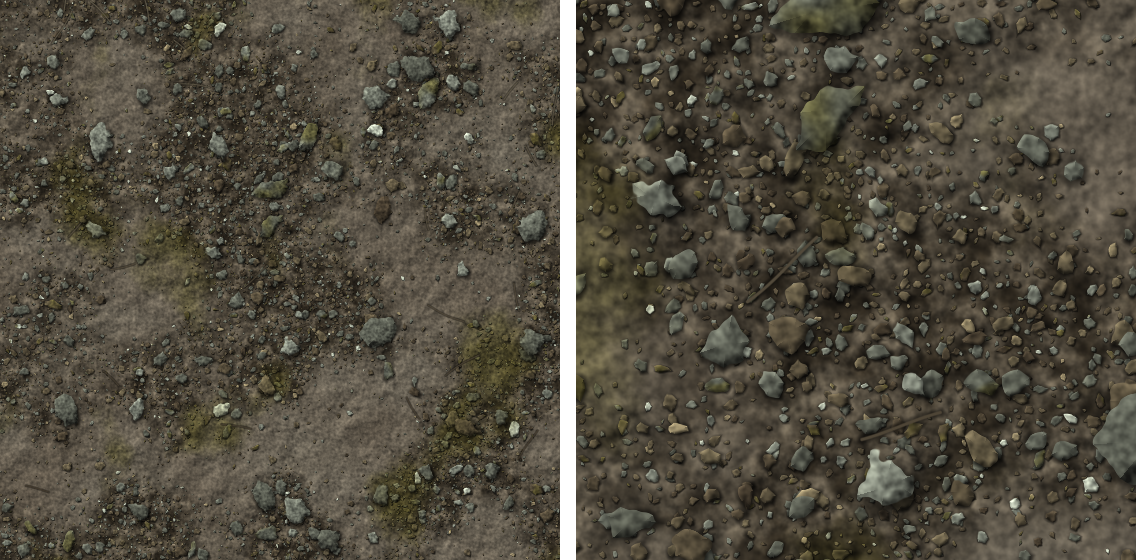
Left, the full canvas; right, a detail of the centre.
Reproduce this texture procedurally as a Shadertoy shader.

```glsl
// Damp brown mud strewn with angular stones, gravel, moss patches and twigs.

const vec2 LIGHT = vec2(-0.55, 0.83);

vec2 hash2(vec2 c) {
    vec3 q = fract(c.xyx * vec3(0.1031, 0.1030, 0.0973));
    q += dot(q, q.yzx + 33.33);
    return fract((q.xx + q.yz) * q.zy);
}

float gradientDot(vec2 cell, vec2 corner, vec2 f) {
    return dot(hash2(cell + corner) * 2.0 - 1.0, f - corner);
}

float noise(vec2 p) {
    vec2 i = floor(p), f = p - i;
    vec2 u = f * f * f * (f * (f * 6.0 - 15.0) + 10.0);
    return mix(mix(gradientDot(i, vec2(0, 0), f), gradientDot(i, vec2(1, 0), f), u.x),
               mix(gradientDot(i, vec2(0, 1), f), gradientDot(i, vec2(1, 1), f), u.x), u.y);
}

float fbm(vec2 p, int octaves) {
    float sum = 0.0, amp = 1.0;
    for (int i = 0; i < octaves; i++) {
        sum += amp * noise(p);
        p = mat2(1.6, 1.2, -1.2, 1.6) * p + 7.3;
        amp *= 0.5;
    }
    return sum;
}

// Share of loose rubble at a place, 0 on bare mud
float rubbleAt(vec2 p, int octaves) {
    return smoothstep(-0.24, 0.24, fbm(p * 4.0 + 4.7, octaves) + 0.02);
}

vec3 stoneColor(vec2 tone, float grey) {
    vec3 earthy = mix(vec3(0.26, 0.225, 0.175), vec3(0.39, 0.355, 0.27), tone.y);
    vec3 slate = mix(vec3(0.32, 0.33, 0.29), vec3(0.50, 0.52, 0.47), tone.y * tone.y);
    vec3 c = mix(earthy, slate, step(tone.x, grey));
    return c * (1.0 + 0.4 * step(0.94, tone.y));
}

// Lays one layer of faceted stones, with contact shadows, over the ground
void layStones(inout vec3 col, vec2 p, float count, float share, float grey, float moss, float rough) {
    vec2 g = p * count, base = floor(g);
    float px = 0.8 * count / iResolution.y;
    float chips = 0.09 * noise(g * 4.0) + 0.10 * fbm(p * 75.0, 2) * smoothstep(60.0, 20.0, count);
    for (int j = -1; j <= 1; j++)
    for (int i = -1; i <= 1; i++) {
        vec2 id = base + vec2(i, j);
        vec2 seed = id + count * 3.0;
        vec2 place = hash2(seed), kind = hash2(seed + 41.0), tone = hash2(seed + 83.0);
        vec2 center = id + 0.2 + 0.6 * place;
        if (kind.x > 0.03 + share * rubbleAt(center / count, 4)) continue;

        float turn = 6.2832 * kind.y;
        mat2 spin = mat2(cos(turn), sin(turn), -sin(turn), cos(turn));
        vec2 q = spin * (g - center), lamp = spin * LIGHT;
        float size = hash2(seed + 131.0).x;
        float radius = mix(0.2, 0.5, size * size);
        vec2 s = q * vec2(1.0, 1.0 + 0.9 * place.x);

        // Irregular polygon, partly rounded; the nearest edge gives the facet
        float d = -1.0;
        vec2 facet = lamp;
        for (int k = 0; k < 6; k++) {
            vec2 h = hash2(seed + 17.0 * float(k + 1));
            float a = (float(k) + 0.7 * h.x) * 1.0472;
            vec2 dir = vec2(cos(a), sin(a));
            float e = dot(s, dir) - radius * (0.6 + 0.4 * h.y);
            if (e > d) { d = e; facet = dir; }
        }
        d = mix(d, length(s) - radius, 0.35 * place.y) + chips;

        float away = 0.5 - 0.5 * dot(q, lamp) / (length(q) + 0.01);
        col *= 1.0 - (0.12 + 0.58 * away) * (1.0 - smoothstep(-0.02, 0.17, d));

        float bevel = smoothstep(-0.5 * radius, 0.0, d);
        float shade = 1.0 + 0.5 * bevel * dot(facet, lamp) - 0.1 * bevel;
        shade += 0.35 * noise(g * 4.0 + 9.0) + rough;
        vec3 stone = stoneColor(tone, grey);
        float mossy = moss * 0.7 + 0.7 * step(0.8, place.x) * smoothstep(-0.2, 0.3, noise(g * 2.0));
        stone = mix(stone, vec3(0.33, 0.31, 0.15), min(mossy, 0.8));
        col = mix(col, stone * max(shade, 0.25), 1.0 - smoothstep(-px, px, d));
    }
}

void layTwigs(inout vec3 col, vec2 p) {
    float px = 1.0 / iResolution.y;
    for (int i = 0; i < 26; i++) {
        vec2 h = hash2(vec2(i, 5)), k = hash2(vec2(i, 19));
        vec2 q = p - h;
        float a = 3.1416 * k.x, halfLength = 0.012 + 0.025 * k.y;
        q = mat2(cos(a), -sin(a), sin(a), cos(a)) * q;
        q.y += 0.002 * sin(q.x * 60.0 + 6.0 * h.x);
        float d = length(vec2(max(abs(q.x) - halfLength, 0.0), q.y)) - 0.0009;
        col *= 1.0 - 0.4 * (1.0 - smoothstep(0.0, 0.003, d));
        vec3 bark = mix(vec3(0.24, 0.20, 0.15), vec3(0.40, 0.37, 0.30), h.y);
        col = mix(col, bark, 1.0 - smoothstep(-px, px, d));
    }
}

void mainImage(out vec4 fragColor, in vec2 fragCoord) {
    vec2 p = fragCoord / iResolution.y;
    float rubble = rubbleAt(p, 7);
    float moss = smoothstep(0.12, 0.46, fbm(p * 4.3 + 21.0, 7));

    // Mud with lumpy relief and sharp grain
    float relief = fbm(p * 22.0, 6) - fbm(p * 22.0 + LIGHT * 0.13, 6);
    float grain = fbm(p * 120.0, 3);
    float rough = 0.45 * grain + 0.45 * noise(p * 215.0);
    vec3 mud = mix(vec3(0.365, 0.33, 0.28), vec3(0.425, 0.40, 0.35), 0.5 + fbm(p * 5.0 + 50.0, 4));
    vec3 col = mud * (1.0 + 0.8 * relief + 0.6 * rough);

    // Dark crumbly soil under the rubble, then moss
    vec3 soil = mix(vec3(0.13, 0.11, 0.08), vec3(0.40, 0.365, 0.305), smoothstep(-0.4, 0.45, fbm(p * 34.0, 5)));
    col = mix(col, soil * (1.0 + rough + relief), 0.88 * rubble);
    vec3 green = mix(vec3(0.33, 0.31, 0.19), vec3(0.25, 0.23, 0.11), rubble);
    col = mix(col, green * (1.0 + 0.9 * rough + 1.2 * relief), 0.8 * moss);

    // Grit first, large slabs last
    layStones(col, p, 150.0, 0.50, 0.40, moss, rough * 0.7);
    layStones(col, p, 88.0, 0.55, 0.40, moss, rough);
    layStones(col, p, 52.0, 0.50, 0.45, moss, rough);
    layTwigs(col, p);
    layStones(col, p, 29.0, 0.42, 0.60, moss * 0.7, rough);
    layStones(col, p, 14.0, 0.30, 0.85, moss * 0.4, rough);

    fragColor = vec4(clamp(col, 0.0, 1.0), 1.0);
}
```
